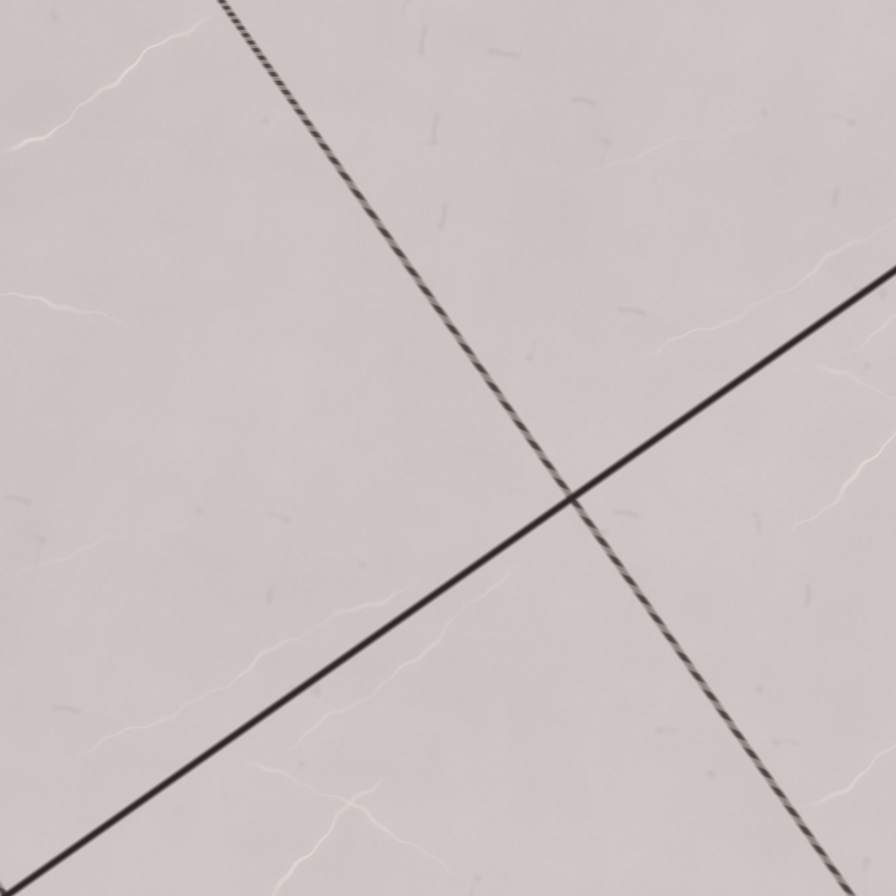
Write a Shadertoy shader that draws this texture.

```glsl
// Pale stone floor tiles laid at an angle: one solid dark joint, crossed by twisted grey joints.
// Each tile repeats the same faint white veins, drawn as wavering strokes in tile space;
// layered sines give the soft clouding, cellular noise gives the grain and rare specks.

const vec2  CROSSING    = vec2(0.638, 0.444);    // where the two joints meet
const vec2  ALONG       = vec2(0.8178, 0.5755);  // direction of the solid joint
const vec2  TILE        = vec2(0.772, 1.544);    // tile size in canvas units
const float TILE_BOTTOM = -0.6;                  // start of the vein layout across the joint
const float SOLID_HALF  = 0.0056;
const float TWIST_HALF  = 0.0052;
const float TWIST_FREQ  = 38.0;                  // twists per canvas unit
const float TWIST_RISE  = 150.0;                 // tightening of the twist far up the joint
const float VEIN_HALF   = 0.0032;

const vec3 STONE       = vec3(0.804, 0.773, 0.765);
const vec3 VEIN        = vec3(0.890, 0.862, 0.850);
const vec3 SPECK       = vec3(0.690, 0.660, 0.650);
const vec3 SOLID_DARK  = vec3(0.190, 0.150, 0.155);
const vec3 TWIST_DARK  = vec3(0.310, 0.280, 0.270);
const vec3 TWIST_LIGHT = vec3(0.560, 0.530, 0.515);

// Vein strokes in tile space: start.xy, end.xy
const int VEINS = 8;
const vec4 STROKE[VEINS] = vec4[VEINS](
    vec4(0.465, 0.678, 0.768, 0.670), vec4(0.370, 0.575, 0.480, 0.432),
    vec4(0.125, 0.082, 0.600, 0.025), vec4(0.165, -0.174, 0.430, -0.136),
    vec4(0.305, -0.020, 0.440, -0.280), vec4(0.330, -0.052, 0.690, -0.032),
    vec4(0.005, -0.436, 0.190, -0.428), vec4(0.190, 0.297, 0.420, 0.220));
const float STRENGTH[VEINS] = float[VEINS](0.75, 0.45, 0.36, 0.70, 0.42, 0.36, 0.50, 0.16);

vec2 hash2(vec2 p) {
    vec3 q = fract(p.xyx * vec3(0.1031, 0.1030, 0.0973));
    q += dot(q, q.yzx + 33.33);
    return fract((q.xx + q.yz) * q.zy);
}

// Cellular noise: distance to the nearest point, and that cell's random value
vec2 cellular(vec2 p) {
    vec2 cell = floor(p), nearest = vec2(9.0, 0.0);
    for (int j = -1; j <= 1; j++)
        for (int i = -1; i <= 1; i++) {
            vec2 c = cell + vec2(i, j);
            float d = length(c + hash2(c) - p);
            if (d < nearest.x) nearest = vec2(d, hash2(c + 71.0).x);
        }
    return nearest;
}

// Layered, warped sines, roughly in -1..1
float clouds(vec2 p) {
    float sum = 0.0, gain = 0.5;
    for (int i = 0; i < 5; i++) {
        p += 0.6 * sin(p.yx * 1.3 + float(i) * 1.7);
        sum += gain * sin(p.x) * cos(p.y);
        p = mat2(1.36, 1.14, -1.14, 1.36) * p;
        gain *= 0.62;
    }
    return sum;
}

// Brightness of one wavering, broken vein
float vein(vec2 p, vec4 stroke, float seed, float px) {
    vec2 span = stroke.zw - stroke.xy, rel = p - stroke.xy;
    float len = length(span);
    vec2 dir = span / len;
    float s = dot(rel, dir), t = s / len;
    float waver = 0.006 * sin(s * 22.0 + seed * 2.1 + 3.0)
                + 0.003 * sin(s * 67.0 + seed * 4.3)
                + 0.0013 * sin(s * 190.0 + seed);
    float d = abs(dot(rel, vec2(-dir.y, dir.x)) - waver);
    float thick = VEIN_HALF * (0.75 + 0.4 * sin(s * 53.0 + seed * 3.0));
    float taper = smoothstep(0.0, 0.15, t) * smoothstep(1.0, 0.85, t);
    float broken = 0.72 + 0.28 * sin(s * 41.0 + seed * 5.0);
    float halo = 0.15 * exp(-d * d * 9000.0);
    return taper * broken * (smoothstep(thick + px, 0.0, d) + halo);
}

// Distance to the nearest joint of a given period
float jointDistance(float x, float period) {
    return abs(mod(x + 0.5 * period, period) - 0.5 * period);
}

void mainImage(out vec4 fragColor, in vec2 fragCoord) {
    float px = 1.0 / iResolution.y;
    vec2 uv = fragCoord * px;
    vec2 rel = uv - CROSSING;
    vec2 floorPos = vec2(dot(rel, ALONG), dot(rel, vec2(-ALONG.y, ALONG.x)));
    vec2 origin = vec2(0.0, TILE_BOTTOM);
    vec2 tilePos = mod(floorPos - origin, TILE) + origin;

    // Stone: clouding, grain and a slight lift toward the lower right
    float shade = 0.009 * clouds(tilePos * 9.0) + 0.005 * clouds(tilePos * 47.0 + 5.0);
    shade += 0.010 * (cellular(uv * 170.0).x - 0.5);
    shade += 0.007 * (uv.x - uv.y);
    vec3 color = STONE + shade;

    // Rare soft specks
    vec2 speck = cellular(tilePos * 13.0 + 0.12 * sin(tilePos.yx * 140.0));
    color = mix(color, SPECK, 0.28 * smoothstep(0.14, 0.0, speck.x) * step(0.82, speck.y));

    // Veins
    for (int i = 0; i < VEINS; i++)
        color = mix(color, VEIN, STRENGTH[i] * vein(tilePos, STROKE[i], float(i), px));

    // Twisted joints, strands slanting across the width
    float rise = max(floorPos.y - 0.42, 0.0);
    float turns = TWIST_FREQ * floorPos.y + TWIST_RISE * rise * rise + 55.0 * floorPos.x;
    float strand = smoothstep(-0.7, 0.7, sin(6.2832 * turns));
    float twist = smoothstep(TWIST_HALF + px, 0.15 * TWIST_HALF, jointDistance(floorPos.x, TILE.x));
    color = mix(color, mix(TWIST_DARK, TWIST_LIGHT, strand), twist);

    // Solid joint
    float solid = smoothstep(SOLID_HALF + px, 0.15 * SOLID_HALF, jointDistance(floorPos.y, TILE.y));
    color = mix(color, SOLID_DARK, solid);

    fragColor = vec4(color, 1.0);
}
```
